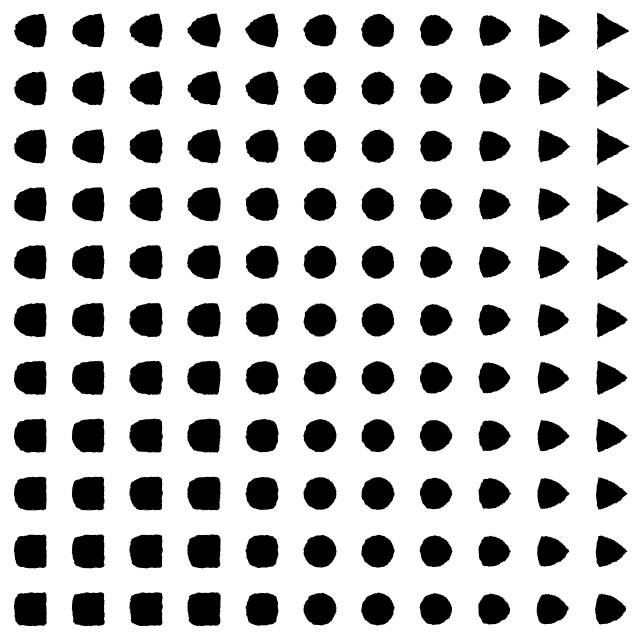
A Shadertoy shader for this pattern:

```glsl
// An 11 by 11 grid of black blobs on white that morph from cell to cell:
// rounded squares and eggs on the left, discs in the middle, triangles on the right.
// Each blob blends three distance-like fields, roughened by slowly drifting noise.

float hash(vec2 p) {
    vec3 q = fract(p.xyx * vec3(0.1031, 0.1030, 0.0973));
    q += dot(q, q.yzx + 33.33);
    return fract((q.x + q.y) * q.z);
}

float noise(vec2 p) {
    vec2 i = floor(p), f = fract(p);
    f = f * f * (3.0 - 2.0 * f);
    return mix(mix(hash(i), hash(i + vec2(1, 0)), f.x),
               mix(hash(i + vec2(0, 1)), hash(i + vec2(1, 1)), f.x), f.y);
}

float smoothMax(float a, float b, float k) {
    float h = max(k - abs(a - b), 0.0);
    return max(a, b) + h * h / (4.0 * k);
}

// Half superellipse closed by a right-hand cap: square when low, egg when high
float eggField(vec2 p, vec2 grid) {
    float power = mix(4.0, 2.0, sqrt(grid.y)) - 0.6 * grid.x * grid.y;
    float shoulder = mix(0.15, 0.7, grid.y);
    vec2 s = vec2(max(shoulder - p.x, 0.0) / (1.0 + shoulder), abs(p.y) / 1.02);
    float body = pow(pow(s.x, power) + pow(s.y, power), 1.0 / power) - 1.0;
    float cap = p.x + 0.22 * grid.y * p.y * p.y - 0.98;
    return smoothMax(body, cap, mix(0.22, 0.08, grid.y));
}

// Triangle pointing right
float triangleField(vec2 p) {
    return max(-p.x - 0.74, 0.49 * p.x + 0.87 * abs(p.y) - 0.61);
}

float blobField(vec2 p, vec2 grid) {
    float eggness = clamp((0.5 + 0.1 * grid.y * grid.y - grid.x) * 5.0, 0.0, 1.0);
    float sharpness = clamp((grid.x - 0.6) / 0.4, 0.0, 1.0) * mix(0.55, 1.0, sqrt(grid.y));
    float field = mix(length(p) - 1.0, eggField(p, grid), eggness);
    return mix(field, triangleField(p), sharpness);
}

void mainImage(out vec4 fragColor, in vec2 fragCoord) {
    float side = min(iResolution.x, iResolution.y);

    // Grid cell, with p in units of the blob radius
    vec2 q = (fragCoord - 0.5 * iResolution.xy) / (side * 0.0904);
    vec2 cell = clamp(round(q), -5.0, 5.0);
    vec2 p = (q - cell) * 3.56;
    vec2 grid = (cell + 5.0) / 10.0;

    // Ragged outline that changes gradually between neighbours
    vec2 drift = p + cell * vec2(0.13, 0.07) + 40.0;
    float wear = 0.07 * (noise(drift * 4.5) - 0.5) + 0.04 * (noise(drift * 11.0) - 0.5);
    float field = blobField(p, grid) + wear;

    // One-pixel edge; the cap hides the jumps between cells
    float pixel = 3.56 / (side * 0.0904);
    float slope = clamp(length(vec2(dFdx(field), dFdy(field))), 0.3 * pixel, 1.5 * pixel);
    float ink = clamp(0.5 - field / slope, 0.0, 1.0);
    fragColor = vec4(vec3(1.0 - ink), 1.0);
}
```
